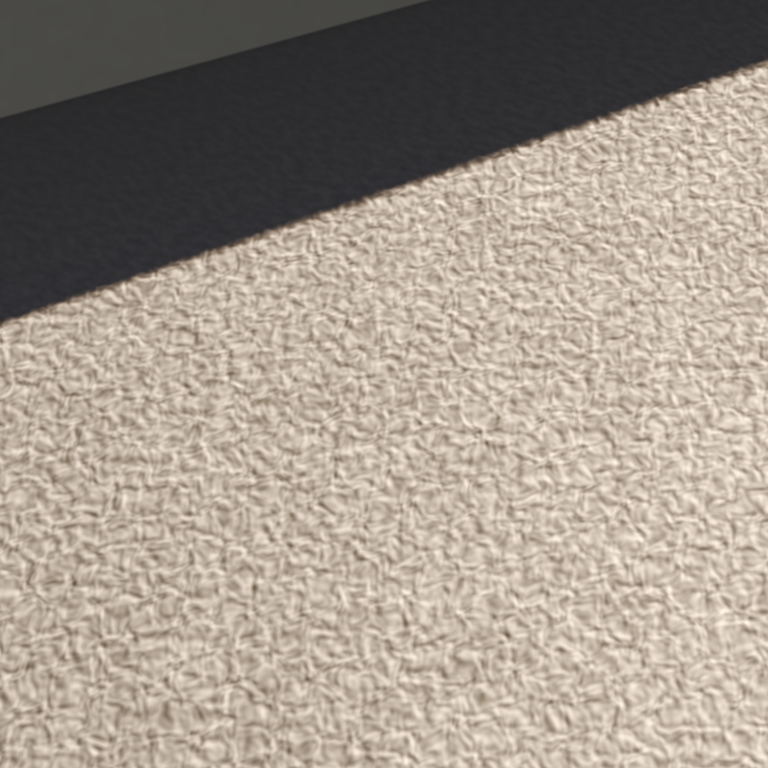
This texture is drawn by a WebGL 1 fragment shader. Its source:

```glsl
precision highp float;
// A sunlit, short-pile carpet crossed by a slanting shadow, with a grey wall
// behind it. Two lines split the canvas; layered gradient noise on a tilted
// plane forms the pile, and its slope towards the light gives the relief.

uniform vec2 u_resolution;

// Lines as (height at left side, slope), in canvas units
const vec2 WALL_LINE = vec2(0.846, 0.275);
const vec2 SHADOW_LINE = vec2(0.577, 0.342);
const float WALL_SOFTNESS = 0.0025;
const float SHADOW_SOFTNESS = 0.0075;

const vec3 WALL_COLOR = vec3(0.278, 0.276, 0.264);
const vec3 SHADE_COLOR = vec3(0.178, 0.174, 0.180);
const vec3 CARPET_COLOR = vec3(0.762, 0.707, 0.643);
const vec3 PENUMBRA_TINT = vec3(0.02, -0.015, -0.045);

const float PILE_SCALE = 64.0;
const float PERSPECTIVE = 0.25;
const vec2 LIGHT_STEP = vec2(0.28, 0.34);
const float PILE_CONTRAST = 0.20;
const float RELIEF_CONTRAST = 0.13;
const float PATCH_CONTRAST = 0.045;
const float SHADE_CONTRAST = 0.028;

vec2 hashGradient(vec2 cell) {
    float h = fract(sin(dot(cell, vec2(127.1, 311.7))) * 43758.5);
    float angle = 6.28318 * h;
    return vec2(cos(angle), sin(angle));
}

float gradientNoise(vec2 p) {
    vec2 cell = floor(p);
    vec2 f = p - cell;
    vec2 u = f * f * f * (f * (f * 6.0 - 15.0) + 10.0);
    vec2 e = vec2(1.0, 0.0);
    float a = dot(hashGradient(cell), f);
    float b = dot(hashGradient(cell + e.xy), f - e.xy);
    float c = dot(hashGradient(cell + e.yx), f - e.yx);
    float d = dot(hashGradient(cell + e.xx), f - e.xx);
    return mix(mix(a, b, u.x), mix(c, d, u.x), u.y);
}

// Tufts, bent by a slow warp, plus finer fibres
float pileHeight(vec2 p) {
    vec2 warp = vec2(gradientNoise(p * 0.45 + 17.0), gradientNoise(p * 0.45 - 31.0));
    vec2 q = p + 0.7 * warp;
    return gradientNoise(q) + 0.5 * gradientNoise(q * 1.9 + 7.3);
}

// Signed distance above a slanted line
float aboveLine(vec2 p, vec2 line) {
    return (p.y - line.x - line.y * p.x) / sqrt(1.0 + line.y * line.y);
}

// Broad light across the sunlit floor: brighter to the right
float sunFalloff(vec2 p) {
    float glow = exp(-5.0 * dot(p - vec2(0.95, 0.3), p - vec2(0.95, 0.3)));
    return 0.035 * (p.x - 0.5) + 0.03 * glow - 0.025 * (1.0 - p.x) * (1.0 - p.y);
}

vec3 litCarpet(vec2 p, vec2 pile, float height) {
    float relief = height - pileHeight(pile + LIGHT_STEP);
    float patches = gradientNoise(pile * 0.16) + 0.6 * gradientNoise(pile * 0.36 + 4.0);
    float tone = PILE_CONTRAST * height + RELIEF_CONTRAST * relief
               + PATCH_CONTRAST * patches;
    // Deep pits fall off faster than lit tips rise
    tone = 0.012 + tone - 0.6 * tone * tone;
    vec3 warmth = mix(vec3(1.0), vec3(0.96, 1.0, 1.03), step(0.0, -tone));
    return CARPET_COLOR + tone * warmth + sunFalloff(p);
}

vec3 shadedCarpet(vec2 p, vec2 pile) {
    float weave = gradientNoise(pile * vec2(0.75, 1.2) + vec2(0.0, 0.4 * pile.x))
                + 0.5 * gradientNoise(pile * 1.8);
    float nearWall = smoothstep(-0.27, 0.0, aboveLine(p, WALL_LINE));
    vec3 base = SHADE_COLOR + mix(vec3(0.012, 0.014, 0.022), vec3(-0.008), nearWall);
    return base + SHADE_CONTRAST * weave * (1.0 - 0.55 * nearWall);
}

vec3 wall(vec2 p) {
    float mottling = 0.006 * gradientNoise(p * 35.0);
    return WALL_COLOR + 0.012 * (1.0 - p.x * 2.0) + mottling;
}

void main() {
    vec2 p = gl_FragCoord.xy / u_resolution;
    vec2 pile = PILE_SCALE * vec2(p.x - 0.5, p.y) / (1.0 - PERSPECTIVE * p.y);
    float height = pileHeight(pile);

    // Tuft tips catch the sun slightly beyond the straight shadow edge
    float shadowDistance = aboveLine(p, SHADOW_LINE) - 0.003 * height;
    float shadow = smoothstep(-SHADOW_SOFTNESS, SHADOW_SOFTNESS, shadowDistance);
    vec3 color = mix(litCarpet(p, pile, height), shadedCarpet(p, pile), shadow);
    color += PENUMBRA_TINT * 4.0 * shadow * (1.0 - shadow);

    // Wall, with a faint dark seam where it meets the floor
    float wallDistance = aboveLine(p, WALL_LINE);
    color *= 1.0 - 0.12 * exp(-abs(wallDistance) / 0.006);
    color = mix(color, wall(p), smoothstep(-WALL_SOFTNESS, WALL_SOFTNESS, wallDistance));

    gl_FragColor = vec4(clamp(color, 0.0, 1.0), 1.0);
}
```
